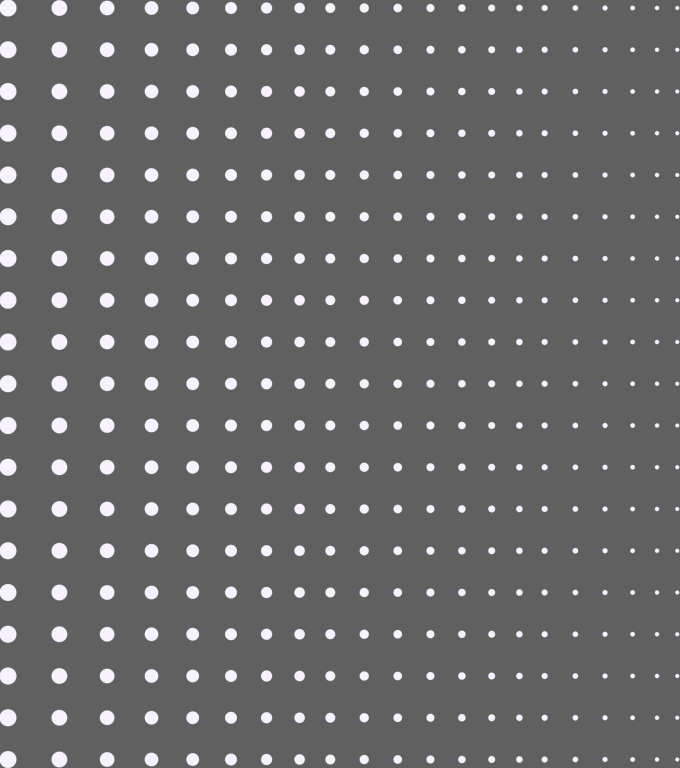
Give the GLSL for this pattern, as a WebGL 2 fragment shader.

```glsl
#version 300 es
precision highp float;
// Halftone-like field of pale dots on grey: even rows, columns that crowd
// together and shrink to the right. Column spacing runs in three bands,
// the first geometric and the others easing off with a cubic term.

#define CANVAS vec2(680.0, 768.0)
#define FIRST_DOT vec2(8.0, 8.0)
#define ROW_STEP 41.75
#define COLUMNS 21
#define FIRST_GAP 51.4
#define GAP_RATIO 0.929
#define MID_BAND vec2(34.0, 0.069)
#define END_BAND vec2(30.9, 0.175)
#define RADIUS_CURVE vec3(8.6, -8.4, 1.8)
#define EDGE_SOFTNESS 0.75
#define GROUND vec3(0.378)
#define DOT_COLOR vec3(0.965, 0.95, 0.995)

uniform vec2 u_resolution;
out vec4 fragColor;

// Distance covered after k columns of a band: linear minus cubic slowdown
float bandOffset(vec2 band, float k) {
    return k * (band.x - band.y * k * k);
}

// Horizontal centre of a column
float columnCentre(float i) {
    float firstSpan = FIRST_GAP * (1.0 - pow(GAP_RATIO, min(i, 8.0))) / (1.0 - GAP_RATIO);
    float midSpan = bandOffset(MID_BAND, clamp(i - 8.0, 0.0, 7.0));
    float endSpan = bandOffset(END_BAND, max(i - 15.0, 0.0));
    return FIRST_DOT.x + firstSpan + midSpan + endSpan;
}

// Dot radius shrinks smoothly across the width
float dotRadius(float x) {
    float t = x / CANVAS.x;
    return dot(RADIUS_CURVE, vec3(1.0, t, t * t));
}

void main() {
    // Canvas coordinates measured from the upper left
    vec2 p = gl_FragCoord.xy / u_resolution;
    p = vec2(p.x, 1.0 - p.y) * CANVAS;
    float pixel = CANVAS.y / u_resolution.y;

    // Vertical offset to the nearest row
    float dy = mod(p.y - FIRST_DOT.y + 0.5 * ROW_STEP, ROW_STEP) - 0.5 * ROW_STEP;

    // Signed distance to the nearest dot
    float dist = 1e3;
    for (int i = 0; i < COLUMNS; i++) {
        float x = columnCentre(float(i));
        dist = min(dist, length(vec2(p.x - x, dy)) - dotRadius(x));
    }

    float soft = EDGE_SOFTNESS * pixel;
    float coverage = 1.0 - smoothstep(-soft, soft, dist);
    fragColor = vec4(mix(GROUND, DOT_COLOR, coverage), 1.0);
}
```
